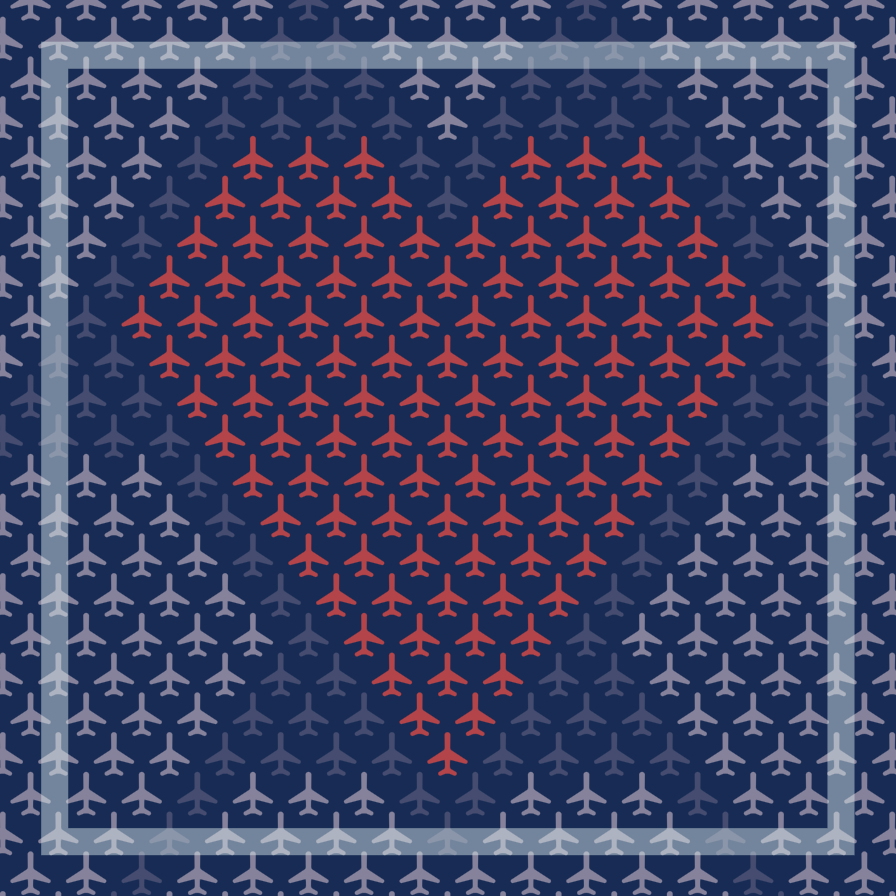
Write a Shadertoy shader that draws this pattern.

```glsl
// A staggered lattice of small airplanes on navy, tinted by interlocking hearts.
// Each plane is a blend of tapered capsules; a test on its lattice index picks
// the tint, and a translucent square frame is laid over everything.

const vec3 NAVY  = vec3(0.090, 0.170, 0.330);
const vec3 RED   = vec3(0.700, 0.265, 0.285);
const vec3 LIGHT = vec3(0.525, 0.510, 0.610);
const vec3 DIM   = vec3(0.270, 0.300, 0.440);
const vec3 FRAME = vec3(0.856, 0.915, 0.926);

const float FRAME_ALPHA = 0.47;
const float FRAME_HALF  = 0.4388;              // centre line of the frame band
const float FRAME_WIDTH = 0.0151;              // half thickness of the band
const vec2  CENTRE  = vec2(0.4998, 0.4995);
const vec2  HEART_TIP = vec2(0.4994, 0.1583);  // plane with index (0, 0)
const vec2  STEP  = vec2(0.03102, 0.04436);    // half column, one row
const float PLANE_SIZE = 0.0013;               // one plane design unit
const float FILLET = 1.4;                      // softness of the joints

// Distance to a segment whose radius runs from ra to rb.
float taperedCapsule(vec2 p, vec2 a, vec2 b, float ra, float rb) {
    vec2 ab = b - a;
    float t = clamp(dot(p - a, ab) / dot(ab, ab), 0.0, 1.0);
    return length(p - a - ab * t) - mix(ra, rb, t);
}

float smoothMin(float a, float b, float k) {
    float h = max(k - abs(a - b), 0.0) / k;
    return min(a, b) - 0.25 * k * h * h;
}

// Airplane seen from above, nose up, about 38 units long.
float airplane(vec2 p) {
    p.x = abs(p.x);
    float body = taperedCapsule(p, vec2(0.0, 16.4), vec2(0.0, -14.5), 2.5, 2.1);
    float wing = taperedCapsule(p, vec2(0.0, 0.3), vec2(15.6, -6.6), 4.5, 1.7);
    float tail = taperedCapsule(p, vec2(0.0, -13.6), vec2(6.2, -16.7), 2.3, 1.8);
    return smoothMin(smoothMin(body, wing, FILLET), tail, FILLET);
}

// Heart on lattice indices: pointed base, sloped shoulders, notched top.
bool inHeart(vec2 cell) {
    float k = abs(cell.x), row = cell.y;
    return row > -0.5 && row < 15.5 && k < row + 0.5
        && k < 22.5 - row && k > row - 12.5;
}

// Red in the main heart, light in its neighbours, dim in the gaps.
vec3 planeColour(vec2 cell) {
    if (inHeart(cell)) return RED;
    cell.x = abs(cell.x);
    for (float side = -1.0; side < 2.0; side += 2.0) {
        if (inHeart(cell - vec2(0.0, 16.0 * side))) return LIGHT;
        if (inHeart(cell - vec2(18.0, 8.0 * side))) return LIGHT;
    }
    return DIM;
}

float coverage(float d, float pixel) {
    return clamp(0.5 - d / pixel, 0.0, 1.0);
}

void mainImage(out vec4 fragColor, in vec2 fragCoord) {
    float side = min(iResolution.x, iResolution.y);
    vec2 uv = (fragCoord - 0.5 * iResolution.xy) / side + 0.5;
    float pixel = 1.2 / side;
    vec3 colour = NAVY;

    // Two interleaved grids make the staggered lattice.
    vec2 grid = (uv - HEART_TIP) / STEP;
    for (float parity = 0.0; parity < 2.0; parity += 1.0) {
        vec2 cell = 2.0 * floor((grid - parity) * 0.5 + 0.5) + parity;
        vec2 local = (grid - cell) * STEP / PLANE_SIZE;
        float d = airplane(local) * PLANE_SIZE;
        colour = mix(colour, planeColour(cell), coverage(d, pixel));
    }

    // Translucent square frame.
    vec2 q = abs(uv - CENTRE);
    float band = abs(max(q.x, q.y) - FRAME_HALF) - FRAME_WIDTH;
    colour = mix(colour, FRAME, FRAME_ALPHA * coverage(band, pixel));

    fragColor = vec4(colour, 1.0);
}
```
